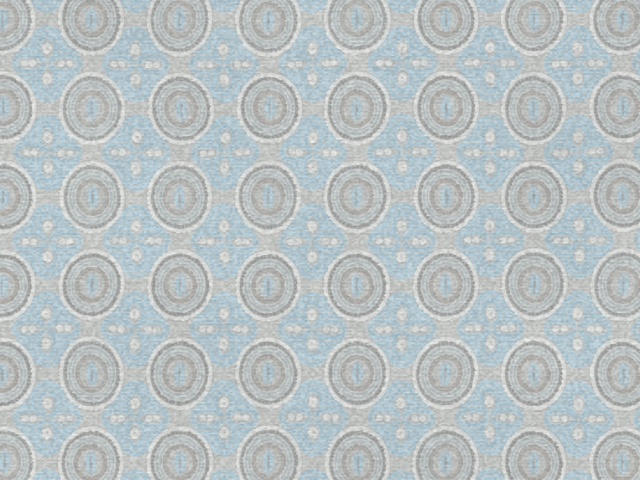
A Shadertoy shader for this pattern:

```glsl
// Woven fabric: rows of oval ringed medallions joined by bands, with four-petal flowers between.

float hash(vec2 p) {
    vec3 h = fract(vec3(p.xyx) * 0.1031);
    h += dot(h, h.yzx + 33.33);
    return fract((h.x + h.y) * h.z);
}

float noise(vec2 p) {
    vec2 i = floor(p), f = fract(p);
    f = f * f * (3.0 - 2.0 * f);
    return mix(mix(hash(i), hash(i + vec2(1, 0)), f.x),
               mix(hash(i + vec2(0, 1)), hash(i + vec2(1, 1)), f.x), f.y);
}

// Soft coverage: 1 where d is below zero
float fill(float d, float soft) {
    return 1.0 - smoothstep(-soft, soft, d);
}

float ring(float r, float radius, float halfWidth, float soft) {
    return fill(abs(r - radius) - halfWidth, soft);
}

// Approximate distance to an ellipse
float ellipse(vec2 p, vec2 radii) {
    return (length(p / radii) - 1.0) * min(radii.x, radii.y);
}

void mainImage(out vec4 fragColor, in vec2 fragCoord) {
    const vec3 blue = vec3(0.685, 0.775, 0.815);
    const vec3 beige = vec3(0.765, 0.765, 0.750);
    const vec3 cream = vec3(0.845, 0.850, 0.840);
    const vec3 taupe = vec3(0.625, 0.620, 0.610);

    // One unit per repeat, whole numbers at medallion centres
    vec2 p = fragCoord / iResolution.y * 5.42 - vec2(0.035, 0.20);
    float soft = max(5.42 / iResolution.y, 0.011);

    // Uneven threads: slow drift plus ragged stitch edges
    vec2 thread = p * vec2(38.0, 52.0);
    float grain = noise(thread);
    float stitch = noise(thread * vec2(0.8, 1.0) + 71.0);
    vec2 drift = vec2(noise(p * 1.3), noise(p * 1.3 + 19.0)) - 0.5;
    vec2 ragged = vec2(grain, stitch) - 0.5;
    vec2 w = p + drift * 0.035 + ragged * 0.016;
    vec2 cell = floor(w + 0.5);
    vec2 q = w - cell;
    vec2 a = abs(q);
    vec2 g = 0.5 - a;

    // Ground with contour lines echoing around the flower
    float petals = min(ellipse(g - vec2(0.0, 0.17), vec2(0.065, 0.10)),
                       ellipse(g - vec2(0.20, 0.0), vec2(0.12, 0.06)));
    float contour = smoothstep(0.1, 0.9, sin(petals * 105.0 + 1.2));
    vec3 color = mix(blue, vec3(0.735, 0.775, 0.785), 0.75 * contour);

    // Bands linking neighbouring medallions
    float across = fill(a.y - 0.075 - 2.5 * g.x * g.x, 0.025);
    across *= fill(g.x - 0.20, 0.02);
    float down = fill(a.x - 0.12 - 3.0 * g.y * g.y, 0.025);
    down *= fill(g.y - 0.16, 0.02);
    color = mix(color, beige, 0.9 * max(across, down));

    // Flower: pale petals, a cross stem and bright knots
    color = mix(color, vec3(0.755, 0.770, 0.765), 0.8 * fill(petals, 0.015));
    color = mix(color, blue * 0.95, 0.65 * ring(petals, 0.022, 0.008, soft));
    float stem = min(max(g.x - 0.012, g.y - 0.20), max(g.y - 0.014, g.x - 0.26));
    color = mix(color, beige, 0.7 * fill(stem, soft));
    float knot = ellipse(g - vec2(0.0, 0.17), vec2(0.052, 0.060));
    knot = min(knot, ellipse(g - vec2(0.155, 0.0), vec2(0.038, 0.036)));
    knot = min(knot, ellipse(g - vec2(0.245, 0.0), vec2(0.038, 0.032)));
    color = mix(color, taupe, 0.28 * ring(knot, 0.012, 0.006, soft));
    color = mix(color, cream, 0.9 * fill(knot, soft));
    float pip = length(g - vec2(0.0, 0.165)) - 0.013;
    color = mix(color, beige * 0.94, 0.7 * fill(pip, soft));

    // Medallion disc with fine concentric rows
    float r = length(q * vec2(1.10, 1.0));
    float angle = atan(q.y, q.x);
    float rows = 0.5 + 0.5 * sin(r * 150.0);
    vec3 disc = mix(vec3(0.70, 0.73, 0.735), vec3(0.765, 0.78, 0.775), rows);
    disc = mix(disc, beige * 0.97, 0.6 * fill(r - 0.18, 0.02));
    color = mix(color, disc, fill(r - 0.37, soft));

    // Rim, shaded stitches inside it, and the inner ring
    float tooth = 0.5 + 0.5 * sin(angle * 46.0);
    color = mix(color, taupe, 0.20 * ring(r, 0.417, 0.008, soft));
    color = mix(color, cream, 0.95 * ring(r, 0.385, 0.022, soft));
    float worn = 0.55 + 0.30 * tooth + 0.35 * (stitch - 0.5) + 0.2 * (hash(cell) - 0.5);
    color = mix(color, taupe * 0.95, worn * ring(r, 0.338, 0.018, soft));
    color = mix(color, vec3(0.645, 0.625, 0.605), worn * 0.85 * ring(r, 0.185, 0.026, soft));

    // Blue eye with a dark slit
    float eye = ellipse(q, vec2(0.062, 0.125));
    color = mix(color, blue, 0.9 * fill(eye, 0.016));
    color = mix(color, taupe, 0.65 * fill(ellipse(q, vec2(0.014, 0.085)), soft));

    // Weave relief, loose pale threads and broad fading
    float rib = sin(p.y * 160.0 + 2.0 * noise(p * 9.0));
    color += 0.095 * (grain - 0.5) + 0.065 * (stitch - 0.5) + 0.010 * rib;
    float slub = smoothstep(0.86, 0.96, noise(p * vec2(2.2, 42.0) + 7.0));
    color = mix(color, beige, 0.28 * slub);
    color *= 0.985 + 0.03 * noise(p * 0.8 + 40.0);
    fragColor = vec4(clamp(color, 0.0, 1.0), 1.0);
}
```
